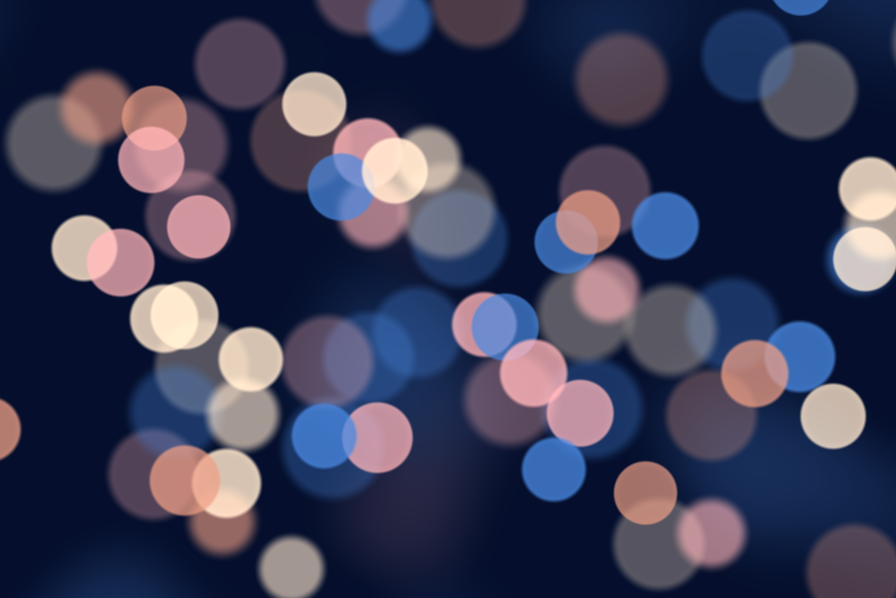
Write a WebGL 1 fragment shader that draws this background.

```glsl
precision highp float;

uniform vec2 u_resolution;

vec2 hash2(vec2 p) {
    p = vec2(dot(p, vec2(127.1, 311.7)), dot(p, vec2(269.5, 183.3)));
    return fract(sin(p) * 43758.5);
}

float cornerSlope(vec2 cell, vec2 offset, vec2 corner) {
    return dot(hash2(cell + corner) * 2.0 - 1.0, offset - corner);
}

float gradientNoise(vec2 p) {
    vec2 cell = floor(p), f = fract(p);
    vec2 w = f * f * f * (f * (f * 6.0 - 15.0) + 10.0);
    float low = mix(cornerSlope(cell, f, vec2(0.0)), cornerSlope(cell, f, vec2(1.0, 0.0)), w.x);
    float high = mix(cornerSlope(cell, f, vec2(0.0, 1.0)), cornerSlope(cell, f, vec2(1.0)), w.x);
    return mix(low, high, w.y);
}

vec3 lightColor(float pick) {
    if (pick < 0.30) return vec3(0.88, 0.79, 0.69);  // cream
    if (pick < 0.56) return vec3(0.84, 0.59, 0.60);  // pink
    if (pick < 0.75) return vec3(0.75, 0.50, 0.42);  // copper
    return vec3(0.23, 0.43, 0.71);                   // blue
}

// Draws one depth layer of translucent discs over the given colour
vec3 addLights(vec3 color, vec2 p, float aspect, int count,
               float radius, float blur, float opacity, float seed) {
    for (int i = 0; i < 40; i++) {
        if (i >= count) break;
        float n = float(i) + 1.0;
        vec2 random = hash2(vec2(n, seed));
        vec2 traits = hash2(vec2(seed + 9.0, n));

        // Even spread loosened by random offsets, denser near the middle
        vec2 spread = fract(n * vec2(0.7549, 0.5698) + seed * 0.37);
        vec2 center = mix(spread, random, 0.35) * 1.24 - 0.12;
        center.x *= aspect;

        float size = radius * (0.96 + 0.12 * traits.x * traits.x);
        float softness = blur * (0.7 + 0.6 * traits.y);
        float d = length(p - center);
        float disc = 1.0 - smoothstep(size - softness, size + softness, d);
        float rim = smoothstep(0.75, 0.97, d / size);
        float alpha = disc * opacity * (0.88 + 0.12 * traits.y + 0.04 * rim);

        // Part of the light below shines through, brightening overlaps
        vec3 light = lightColor(fract(n * 0.618 + seed * 0.21));
        color = mix(color, light + 0.2 * color, alpha);
    }
    return color;
}

void main() {
    vec2 p = gl_FragCoord.xy / u_resolution.y;
    float aspect = u_resolution.x / u_resolution.y;

    // Night backdrop with broad blue and mauve haze
    vec3 color = vec3(0.018, 0.06, 0.175);
    float blueHaze = smoothstep(0.0, 0.45, gradientNoise(p * 2.3 + 4.0));
    float mauveHaze = smoothstep(0.12, 0.5, gradientNoise(p * 1.9 + 17.0));
    color = mix(color, vec3(0.12, 0.23, 0.42), 0.75 * blueHaze);
    color = mix(color, vec3(0.36, 0.28, 0.38), 0.7 * mauveHaze);

    // Faint far discs, defocused middle discs, crisp near discs
    color = addLights(color, p, aspect, 29, 0.078, 0.011, 0.40, 3.0);
    color = addLights(color, p, aspect, 11, 0.055, 0.014, 0.80, 7.0);
    color = addLights(color, p, aspect, 34, 0.055, 0.0035, 0.96, 12.0);

    gl_FragColor = vec4(min(color, 1.0), 1.0);
}
```
